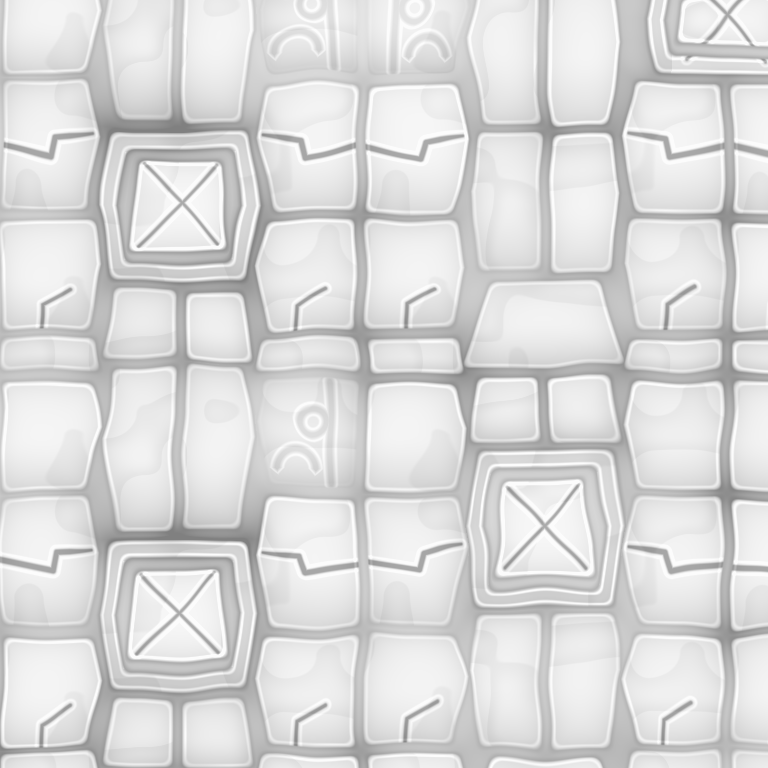
Write a three.js fragment shader that draws this texture map.

```glsl
varying vec2 vUv;

const float SPAN = 7.68;      // layout units across the canvas
const float COLUMN_STEP = 1.83;
const float PLATE = 0.0;
const float FADED = 1.0;
const float FRAME = 2.0;

struct Stone { float d; vec2 q; vec2 size; float kind; float row; float side; float relief; };

float hash(vec2 p) { return fract(sin(dot(p, vec2(127.1, 311.7))) * 43758.5453); }

float noise(vec2 p) {
  vec2 i = floor(p), f = fract(p);
  f = f * f * (3.0 - 2.0 * f);
  return mix(mix(hash(i), hash(i + vec2(1, 0)), f.x),
             mix(hash(i + vec2(0, 1)), hash(i + vec2(1, 1)), f.x), f.y);
}

float smoothMax(float a, float b, float k) {
  float h = max(k - abs(a - b), 0.0) / k;
  return max(a, b) + h * h * k * 0.25;
}

float segment(vec2 p, vec2 a, vec2 b) {
  vec2 ab = b - a;
  return length(p - a - ab * clamp(dot(p - a, ab) / dot(ab, ab), 0.0, 1.0));
}

float band(float d, float width) { return 1.0 - smoothstep(0.0, width, abs(d)); }

// Block with one bent outer side
float block(vec2 q, vec2 size, float bend, float ridge) {
  float outer = q.x - size.x + bend * abs(q.y - ridge);
  return smoothMax(smoothMax(outer, -q.x - size.x, 0.08), abs(q.y) - size.y, 0.08);
}

float frame(vec2 q, vec2 size) {
  q.x = abs(q.x);
  float outer = block(q, size, 0.16, 0.0);
  float core = block(q, size - vec2(0.27, 0.3), 0.1, -size.y);
  return min(max(outer, -outer - 0.17), core);
}

vec4 rowHeights(float column) {
  if (mod(column, 2.0) < 0.5) return vec4(1.38, 1.18, 0.42, 1.17);
  return column > 2.0 ? vec4(1.65, 1.45, 0.95, 0.75) : vec4(1.6, 0.78, 1.72, 0.0);
}

Stone makeStone(vec2 p, float column, float cycle, float row, float top, float height, float side) {
  bool odd = mod(column, 2.0) > 0.5;
  bool wide = odd && column > 2.0 && row == 2.0;
  bool framed = odd ? row == 0.0 && !(column > 2.0 && cycle < 0.0)
                    : column > 3.5 && row == 3.0 && cycle < 0.0;
  float seed = hash(vec2(column * 3.1 + side, cycle * 5.0 + row));
  float kind = framed ? FRAME : (!odd && row == 3.0 && seed < 0.75 ? FADED : PLATE);
  float reach = odd ? 0.76 : 1.05;
  vec2 size = vec2((reach - 0.05) * 0.5, height * 0.5 - 0.045);
  vec2 q = vec2((p.x + 0.04 - column * COLUMN_STEP) * side, top + height * 0.5 - p.y);
  float d;
  if (framed || wide) {
    size.x = 0.8;
    d = framed ? frame(q, size) : block(vec2(abs(q.x), q.y), size, 0.32, -size.y);
    if (side < 0.0) d = 9.0;
  } else {
    q.x -= 0.05 + size.x;
    q.y += (seed - 0.5) * 0.05;
    d = block(q, size, odd ? 0.16 : 0.2, height < 1.0 ? -size.y : 0.1);
  }
  float relief = kind == FADED ? 0.15 : (framed ? 1.4 : 0.6 + 0.4 * seed);
  return Stone(d, q, size, kind, odd ? 4.0 : row, side, relief);
}

float crackDistance(Stone s) {
  vec2 q = s.q;
  if (s.kind == FRAME) {
    float cross = min(segment(q, vec2(-0.4, -0.4), vec2(0.36, 0.42)),
                      segment(q, vec2(0.4, -0.4), vec2(-0.36, 0.42)));
    return cross + 0.012;
  }
  if (s.kind == FADED) {
    float curl = abs(length(q - vec2(-0.05, 0.12)) - 0.13) + max(q.x - q.y, 0.0) * 0.2;
    float arch = abs(length(q - vec2(0.1, -0.35)) - 0.2) + max(-0.35 - q.y, 0.0);
    return min(min(curl, arch), segment(q, vec2(-0.25, -0.5), vec2(-0.22, 0.5)));
  }
  if (s.row == 0.0)
    return min(min(segment(q, vec2(-0.5, 0.0), vec2(0.02, -0.1)),
                   segment(q, vec2(0.02, -0.1), vec2(0.06, 0.08))),
               segment(q, vec2(0.06, 0.08), vec2(0.43, 0.13)) + max(q.x - 0.2, 0.0) * 0.06);
  if (s.row == 1.0) {
    q.x *= s.side;
    return 0.01 + min(segment(q, vec2(-0.1, -0.55), vec2(-0.08, -0.3)),
                      segment(q, vec2(-0.08, -0.3), vec2(0.2, -0.14)));
  }
  return 1.0;
}

void main() {
  vec2 p = vec2(vUv.x, 1.0 - vUv.y) * SPAN;
  p += 0.07 * (vec2(noise(p * 2.2), noise(p * 2.2 + 19.0)) - 0.5);

  // Nearest stone and summed contact shadow
  Stone s = Stone(9.0, vec2(0), vec2(1), PLATE, 4.0, 1.0, 1.0);
  float shadow = 0.0;
  float middle = floor(p.x / COLUMN_STEP + 0.5);
  for (int i = -1; i <= 1; i++) {
    float column = middle + float(i);
    vec4 heights = rowHeights(column);
    float period = dot(heights, vec4(1.0));
    float start = mod(column, 2.0) < 0.5 ? 0.78 : (column > 2.0 ? 4.45 : 1.25);
    for (int j = -1; j <= 1; j++) {
      float cycle = floor((p.y - start) / period) + float(j);
      float top = start + cycle * period;
      for (int row = 0; row < 4; row++) {
        for (int k = 0; k < 2; k++) {
          Stone t = makeStone(p, column, cycle, float(row), top, heights[row], float(k) * 2.0 - 1.0);
          shadow += t.relief * exp(-max(t.d, 0.0) * 5.0);
          if (t.d < s.d) s = t;
        }
        top += heights[row];
      }
    }
  }

  // Joints between stones
  float depth = 0.6 + 0.7 * noise(p * 0.8 + 4.0);
  float joint = 0.94 - 0.125 * shadow * depth - 0.06 * s.relief * smoothstep(0.05, 0.0, s.d);

  // Faces with soft facets, worn edges and grooves
  float others = max(shadow - s.relief, 0.0);
  float facet = noise(s.q * 2.3 + s.size * 37.0 + s.side * 5.0);
  float face = 0.975 - mix(0.12, 0.06, min(s.relief, 1.0)) * others;
  face -= 0.05 * smoothstep(0.0, -1.0, s.q.y / s.size.y) + 0.05 * exp(s.d * 9.0);
  face -= 0.035 * smoothstep(0.54, 0.57, facet) * smoothstep(0.85, 0.55, facet);
  if (s.kind == FRAME && max(abs(s.q.x), abs(s.q.y)) > 0.55) face -= 0.06;
  float crack = crackDistance(s);
  float cut = s.kind == FADED ? 0.06 : 0.3;
  face -= cut * smoothstep(0.042, 0.016, crack);
  face += 0.07 * band(crack - 0.06, 0.025);
  face += 0.15 * s.relief * band(s.d + 0.028, 0.024) * (0.5 + 0.5 * noise(p * 3.0));

  float tone = mix(joint, min(face, 0.99), smoothstep(0.012, -0.012, s.d));
  gl_FragColor = vec4(vec3(clamp(tone, 0.5, 0.99)), 1.0);
}
```
